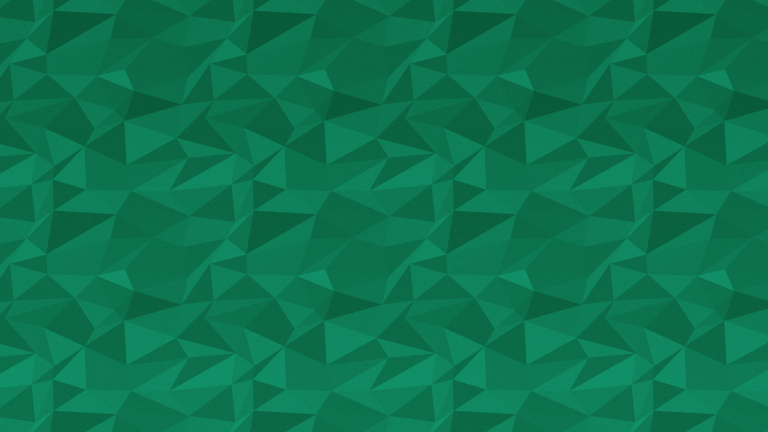
This background is drawn by a WebGL 2 fragment shader. Its source:

```glsl
#version 300 es
precision highp float;
// Repeating low-poly tile of green facets, lit brighter towards the bottom.

uniform vec2 u_resolution;
out vec4 fragColor;

// Lengths are in canvas heights.
const vec3  DARK_GREEN     = vec3(0.035, 0.370, 0.240);
const vec3  LIGHT_GREEN    = vec3(0.063, 0.540, 0.385);
const float TILE_SIZE      = 0.463;
const vec2  TILE_CELLS     = vec2(5.0, 7.0);
const float JITTER         = 0.82;   // vertex scatter, as a share of a cell
const float RISING_SHARE   = 0.80;   // preference for rising diagonals
const float MIN_AREA       = 0.10;   // thinnest preferred facet, in cells
const float PAIR_CONTRAST  = 0.30;   // brightness range of whole quads
const float SPLIT_CONTRAST = 0.37;   // brightness range across a diagonal
const float TOP_LIGHT      = 0.35;
const float BOTTOM_LIGHT   = 0.70;
const float GRAIN_COUNT    = 288.0;  // grains per canvas height
const float GRAIN_CONTRAST = 0.08;
const float SEED           = 7.0;

float hash(vec2 cell, float salt) {
    vec3 q = fract((vec3(cell, salt) + SEED) * vec3(0.7131, 0.5707, 0.9173));
    q += dot(q, q.zyx + 33.33);
    return fract((q.x + q.y) * q.z);
}

float cross2(vec2 a, vec2 b) {
    return a.x * b.y - a.y * b.x;
}

// Scattered grid vertex; its offset repeats with the tile.
vec2 vertexAt(vec2 cell, vec2 cellSize) {
    vec2 key = mod(cell, TILE_CELLS);
    vec2 offset = vec2(hash(key, 1.0), hash(key, 2.0)) - 0.5;
    return (cell + 0.5 + JITTER * offset) * cellSize;
}

float edgeDistance(vec2 p, vec2 a, vec2 b) {
    return cross2(b - a, p - a) / max(length(b - a), 1e-5);
}

// Smooth coverage of a triangle.
float coverage(vec2 p, vec2 a, vec2 b, vec2 c, float blur) {
    float side = sign(cross2(b - a, c - a));
    float d = min(side * edgeDistance(p, a, b),
              min(side * edgeDistance(p, b, c), side * edgeDistance(p, c, a)));
    return smoothstep(-blur, blur, d);
}

// Blended brightness of the facets around p.
float facets(vec2 p, float blur) {
    vec2 cellSize = TILE_SIZE / TILE_CELLS;
    vec2 home = floor(p / cellSize);
    float minArea = MIN_AREA * cellSize.x * cellSize.y;
    float shade = 0.0;
    float total = 1e-4;

    for (int j = -1; j <= 0; j++) {
        for (int i = -1; i <= 0; i++) {
            vec2 cell = home + vec2(i, j);
            vec2 key = mod(cell, TILE_CELLS);
            vec2 a = vertexAt(cell, cellSize);
            vec2 b = vertexAt(cell + vec2(1, 0), cellSize);
            vec2 c = vertexAt(cell + vec2(1, 1), cellSize);
            vec2 d = vertexAt(cell + vec2(0, 1), cellSize);

            // Split the quad along a diagonal that stays inside it.
            float riseArea = min(cross2(b - a, d - a), cross2(d - c, b - c));
            float fallArea = min(cross2(b - a, c - a), cross2(c - a, d - a));
            bool rising = riseArea > fallArea
                || (riseArea > minArea && hash(key, 3.0) < RISING_SHARE);

            // The two halves tilt opposite ways around a shared brightness.
            float level = PAIR_CONTRAST * (hash(key, 4.0) + hash(key, 5.0) - 1.0);
            float tilt = SPLIT_CONTRAST * (2.0 * hash(key, 6.0) - 1.0);

            float first  = coverage(p, a, b, rising ? d : c, blur);
            float second = coverage(p, c, d, rising ? b : a, blur);
            shade += first * (level + tilt) + second * (level - tilt);
            total += first + second;
        }
    }
    return shade / total;
}

void main() {
    // Measured from the top left, where the tiling starts.
    vec2 p = vec2(gl_FragCoord.x, u_resolution.y - gl_FragCoord.y) / u_resolution.y;
    float blur = 0.7 / u_resolution.y;

    float light = mix(TOP_LIGHT, BOTTOM_LIGHT, p.y);
    light += facets(p, blur);
    light += GRAIN_CONTRAST * (hash(floor(p * GRAIN_COUNT), 9.0) - 0.5);

    fragColor = vec4(mix(DARK_GREEN, LIGHT_GREEN, light), 1.0);
}
```
